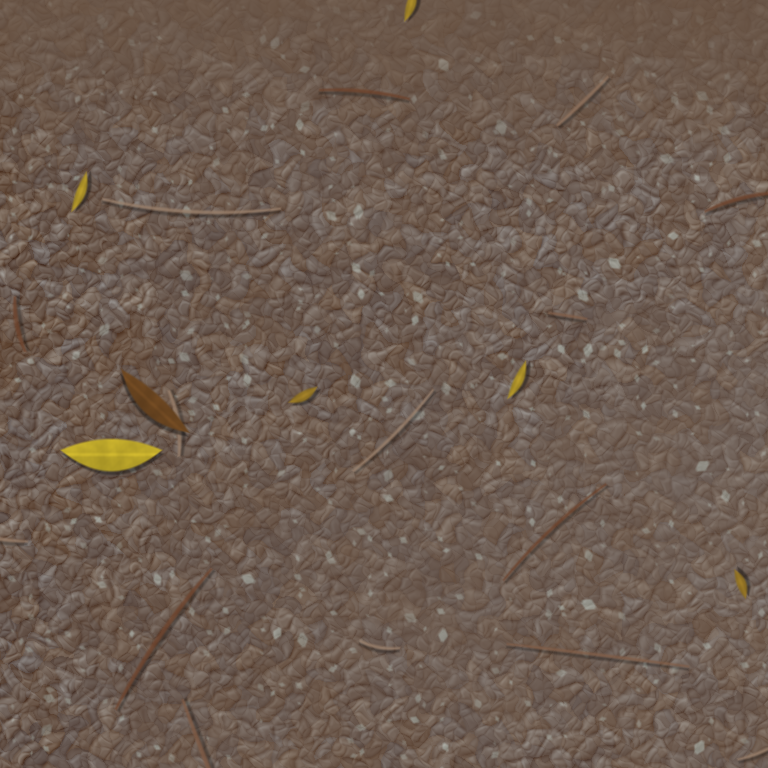
Give the GLSL for this texture, as a Shadertoy shader.

```glsl
// Damp gravelly ground: soft embossed cellular stones in brown mud, with pale
// chips, thin bent twigs and a few fallen leaves scattered over it.
// Stones and chips use cellular noise; mud patches use layered sines.

#define SOIL vec3(0.425, 0.357, 0.315)
#define TONE_TINT vec3(0.78, 0.94, 1.0)
#define CHIP vec3(0.63, 0.65, 0.62)
#define TWIG_PALE vec3(0.60, 0.50, 0.42)
#define TWIG_RED vec3(0.43, 0.26, 0.17)
#define LEAF_YELLOW vec3(0.77, 0.68, 0.17)
#define LEAF_BROWN vec3(0.43, 0.28, 0.13)
#define STONE_SCALE 40.0
#define RELIEF 0.105
#define SOFTNESS 0.0022
#define TWIGS 15
#define LEAVES 5

vec2 hash2(vec2 p) {
    vec3 q = fract(vec3(p.xyx) * vec3(0.1031, 0.1030, 0.0973));
    q += dot(q, q.yzx + 33.33);
    return fract((q.xx + q.yz) * q.zy);
}

vec2 turn(vec2 p, float a) {
    float c = cos(a), s = sin(a);
    return vec2(c * p.x + s * p.y, c * p.y - s * p.x);
}

// Layered sines, roughly -1 to 1
float patches(vec2 p) {
    float sum = 0.0, amp = 0.5;
    for (int i = 0; i < 4; i++) {
        p = turn(p, 1.1) * 1.7 + 2.3;
        sum += amp * sin(p.x + 1.3 * sin(p.y)) * cos(p.y * 0.8);
        amp *= 0.6;
    }
    return sum;
}

// Elongated cells: x = distance to border, yz = random values of the stone
vec3 stones(vec2 p) {
    vec2 cell = floor(p), id = vec2(0.0);
    float near = 9.0, next = 9.0;
    for (int j = -1; j <= 1; j++)
    for (int i = -1; i <= 1; i++) {
        vec2 c = cell + vec2(i, j), h = hash2(c);
        vec2 d = turn(p - c - h, 0.5 + 3.0 * h.y);
        float dist = length(d * vec2(0.75 + 0.2 * h.x, 1.15));
        if (dist < near) { next = near; near = dist; id = c; }
        else next = min(next, dist);
    }
    return vec3(next - near, hash2(id + 71.0));
}

float height(vec3 s) {
    return smoothstep(0.0, 0.55, s.x) * (0.35 + 0.9 * s.y);
}

// Tone of one stone layer in x, its hue shift in y
vec2 gravel(vec2 uv, float scale) {
    vec2 p = uv * scale;
    p += 0.22 * vec2(sin(p.y * 2.7 + sin(p.x)), sin(p.x * 2.3 + 2.0 * sin(p.y)));
    vec3 s = stones(p), lit = stones(p + vec2(-0.13, 0.24));
    float emboss = height(s) - height(lit);
    float crevice = 1.0 - smoothstep(0.0, 0.22, s.x);
    float tone = RELIEF * emboss + 0.085 * (s.y - 0.45) - 0.03 * crevice;
    return vec2(tone, s.z - 0.5);
}

// Pale angular chips of varied size
float chips(vec2 uv, float scale) {
    vec2 p = uv * scale, cell = floor(p);
    vec2 h = hash2(cell + 13.0), k = hash2(cell + 47.0);
    vec2 d = turn(p - cell - 0.25 - 0.5 * h, 6.0 * k.x);
    float radius = 0.07 + 0.15 * k.y * k.y;
    float dist = max(length(d * vec2(0.8, 1.1)), abs(d.x) * 0.6 + abs(d.y));
    float soft = SOFTNESS * scale;
    return step(0.66, h.x * 0.5 + k.x * 0.5) * (0.55 + 0.45 * h.y)
         * (1.0 - smoothstep(radius - soft, radius + soft, dist));
}

// Bent stroke: full width in the middle, pointed by taper
float stroke(vec2 p, float halfLen, float width, float bend, float taper) {
    float t = p.x / halfLen;
    float w = width * mix(1.0, 1.0 - t * t, taper);
    float side = abs(p.y - bend * (t * t - 0.4)) - w;
    float d = max(side, abs(p.x) - halfLen);
    return 1.0 - smoothstep(-SOFTNESS, SOFTNESS, d);
}

vec3 leaf(vec3 col, vec2 p, float len, float width, vec3 tint) {
    float shadow = stroke(p + vec2(-0.002, 0.005), len, width, 0.1 * len, 1.0);
    float body = stroke(p, len, width, 0.1 * len, 1.0);
    float vein = 1.0 - smoothstep(0.0, 0.004, abs(p.y + 0.03 * len));
    tint *= 0.94 + 0.10 * vein + 4.0 * p.y + 0.08 * patches(p * 60.0);
    return mix(col * (1.0 - 0.4 * shadow), tint, body);
}

void mainImage(out vec4 fragColor, in vec2 fragCoord) {
    vec2 uv = fragCoord / iResolution.y;

    // Mud smooths the top edge and some patches
    float mud = patches(uv * 3.0);
    float top = smoothstep(0.76, 1.0, uv.y + 0.06 * mud);
    float rough = (1.0 - 0.72 * top) * (0.85 + 0.3 * mud) * (1.1 - 0.2 * uv.x);
    vec2 big = gravel(uv, STONE_SCALE), small = gravel(uv + 3.7, STONE_SCALE * 1.9);
    float tone = rough * (0.8 * big.x + 0.6 * small.x) + 0.012 * patches(uv * 22.0);
    tone += 0.025 * (uv.x - 0.45) * (1.0 - top) + 0.008;
    vec3 col = SOIL + tone * TONE_TINT;
    col += rough * (big.y + 0.5 * small.y) * vec3(-0.025, 0.0, 0.03);
    col -= top * vec3(0.012, 0.025, 0.04);
    float chip = max(chips(uv, 27.0), 0.8 * chips(uv + 5.3, 43.0));
    col = mix(col, CHIP + 0.5 * tone, chip * 0.75 * (1.0 - 0.7 * top));

    // Twigs, mostly rising to the right
    for (int i = 0; i < TWIGS; i++) {
        float n = float(i);
        vec2 h = hash2(vec2(n, 5.0)), k = hash2(vec2(n, 19.0));
        vec2 at = fract(vec2(0.21, 0.17) + n * vec2(0.7549, 0.5698));
        vec2 p = turn(uv - at, mix(-0.25, 0.85, h.x) + step(0.8, k.y) * 1.1);
        float len = 0.025 + 0.095 * h.y * h.y, bend = (k.x - 0.5) * 0.35 * len;
        float width = 0.0016 + 0.0016 * k.y;
        float shadow = stroke(p + vec2(0.0, 0.004), len, width * 1.3, bend, 0.5);
        float body = stroke(p, len, width, bend, 0.5);
        col *= 1.0 - 0.28 * shadow;
        col = mix(col, mix(TWIG_RED, TWIG_PALE, smoothstep(0.3, 0.7, k.x)), 0.8 * body);
    }

    // One large yellow leaf, a curled brown one, then small scattered ones
    col = leaf(col, turn(uv - vec2(0.2, 0.475), -0.75), 0.06, 0.014, LEAF_BROWN);
    col = leaf(col, uv - vec2(0.145, 0.41), 0.066, 0.021, LEAF_YELLOW);
    for (int i = 0; i < LEAVES; i++) {
        float n = float(i);
        vec2 h = hash2(vec2(n, 31.0));
        vec2 at = fract(vec2(0.395, 0.485) + n * vec2(0.5698, 0.7549));
        vec3 tint = mix(LEAF_BROWN, LEAF_YELLOW, 0.35 + 0.5 * h.y);
        col = leaf(col, turn(uv - at, 0.5 + 1.6 * h.x), 0.018 + 0.012 * h.y, 0.006, tint);
    }
    fragColor = vec4(clamp(col, 0.0, 1.0), 1.0);
}
```
